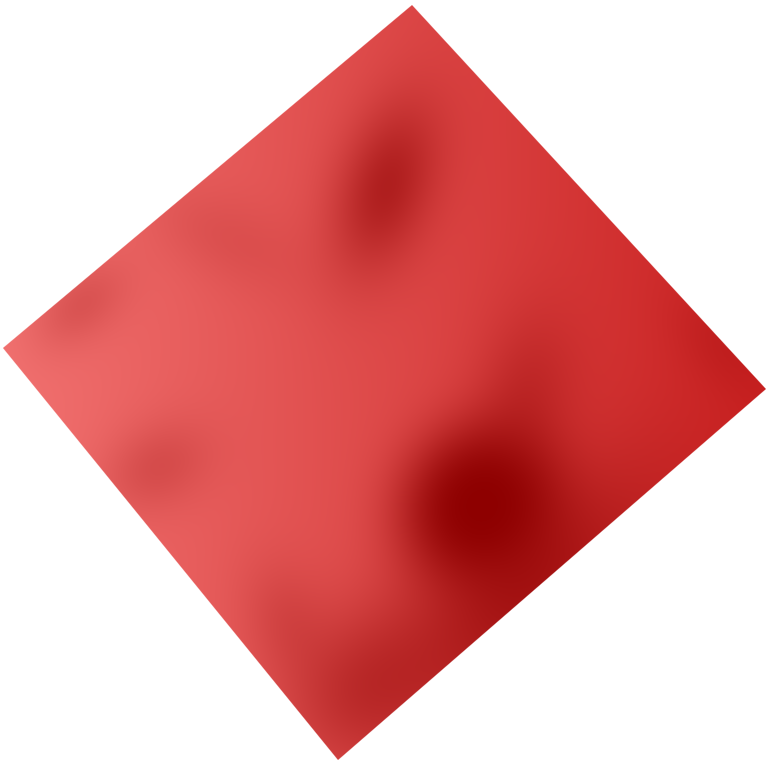
Reproduce this background procedurally as a Shadertoy shader.

```glsl
#define PALE_RED vec3(0.945, 0.445, 0.440)
#define VIVID_RED vec3(0.790, 0.130, 0.130)
#define SHADE_RED vec3(0.555, 0.0, 0.0)
#define PAPER vec3(1.0)
#define TOP vec2(0.5407, 0.9934)
#define RIGHT vec2(1.0052, 0.4895)
#define BOTTOM vec2(0.4436, 0.0026)
#define LEFT vec2(0.0039, 0.5433)

// Signed distance to the line a-b, positive on its right side
float rightOf(vec2 p, vec2 a, vec2 b) {
    vec2 along = normalize(b - a);
    return dot(p - a, vec2(along.y, -along.x));
}

// Squared distance in a rotated ellipse, 1 on its rim
float ellipse(vec2 p, vec2 centre, vec2 radii, float angle) {
    vec2 axis = vec2(cos(angle), sin(angle));
    vec2 d = p - centre;
    vec2 q = vec2(dot(d, axis), dot(d, vec2(-axis.y, axis.x))) / radii;
    return dot(q, q);
}

// Light that remains under a soft elliptical shadow
float veil(vec2 p, vec2 centre, vec2 radii, float angle, float strength) {
    return 1.0 - strength * exp(-ellipse(p, centre, radii, angle));
}

void mainImage(out vec4 fragColor, in vec2 fragCoord) {
    vec2 p = fragCoord / iResolution.y;
    float pixel = 1.0 / iResolution.y;

    // Left to right colour sweep
    vec3 color = mix(PALE_RED, VIVID_RED, clamp(p.x, 0.0, 1.0));

    // Upper shadow
    float light = veil(p, vec2(0.507, 0.755), vec2(0.115, 0.062), 1.26, 0.58);

    // Deep core with a flat centre, and its upward tail
    float core = ellipse(p, vec2(0.632, 0.337), vec2(0.112, 0.105), 0.9);
    light *= 1.0 - exp(-pow(core, 1.4));
    light *= veil(p, vec2(0.690, 0.480), vec2(0.110, 0.065), 1.4, 0.32);

    // Shade along the lower right side
    light *= veil(p, vec2(0.690, 0.215), vec2(0.210, 0.110), 0.714, 0.64);
    light *= veil(p, vec2(0.480, 0.100), vec2(0.110, 0.090), 0.714, 0.38);
    light *= veil(p, vec2(0.375, 0.185), vec2(0.080, 0.055), 1.9, 0.18);
    light *= veil(p, vec2(0.945, 0.550), vec2(0.080, 0.050), 2.3, 0.18);

    // Faint patches on the left
    light *= veil(p, vec2(0.205, 0.387), vec2(0.075, 0.055), 0.5, 0.22);
    light *= veil(p, vec2(0.105, 0.600), vec2(0.070, 0.045), 0.7, 0.21);
    light *= veil(p, vec2(0.290, 0.690), vec2(0.110, 0.055), 2.7, 0.12);
    color = mix(SHADE_RED, color, light);

    // Four-sided cutout on paper
    float inside = min(
        min(rightOf(p, TOP, RIGHT), rightOf(p, RIGHT, BOTTOM)),
        min(rightOf(p, BOTTOM, LEFT), rightOf(p, LEFT, TOP)));
    float cover = smoothstep(-0.75 * pixel, 0.75 * pixel, inside);
    fragColor = vec4(mix(PAPER, color, cover), 1.0);
}
```
